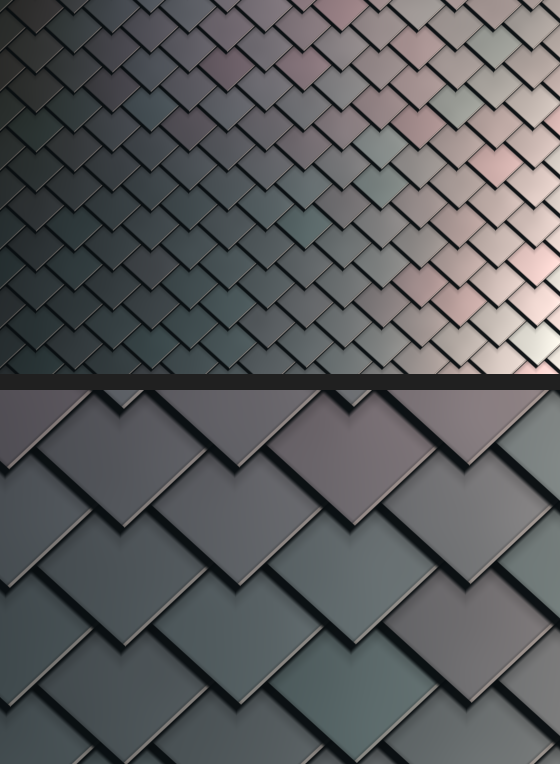
Top, the full canvas; bottom, a detail of the centre.
Give the GLSL for this texture, as a Shadertoy shader.

```glsl
// Overlapping diamond metal shingles, dark on the left and brightly lit on the right.
#define TILE_WIDTH 0.2043
#define ROW_STEP 0.0529
#define EDGE_SLOPE 0.93
#define FIRST_TIP vec2(0.0967, 0.910)
#define SHADOW_DROP 0.0064
#define SHADOW_SOFTNESS 0.0032
#define RIM_WIDTH 0.0028
#define TINT_VARIATION 0.06
#define SHADOW_COLOR vec3(0.03, 0.05, 0.06)
#define RIM_COLOR vec3(0.88, 0.80, 0.75)

float hash(vec2 p) {
    vec3 q = fract(p.xyx * vec3(0.1031, 0.1030, 0.0973));
    q += dot(q, q.yzx + 33.33);
    return fract((q.x + q.y) * q.z);
}

float noise(vec2 p) {
    vec2 i = floor(p), f = fract(p);
    f = f * f * (3.0 - 2.0 * f);
    return mix(mix(hash(i), hash(i + vec2(1, 0)), f.x),
               mix(hash(i + vec2(0, 1)), hash(i + vec2(1, 1)), f.x), f.y);
}

// Column of the tile in this row; odd rows are moved by half a tile
float tileColumn(vec2 p, float row) {
    return floor(p.x / TILE_WIDTH + 0.5 - 0.5 * mod(row, 2.0));
}

// Position relative to the lower tip of the nearest tile in this row
vec2 fromTip(vec2 p, float row) {
    float column = tileColumn(p, row) + 0.5 * mod(row, 2.0);
    return p - vec2(column * TILE_WIDTH, row * ROW_STEP);
}

// Distances inside the left (x) and right (y) lower edges
vec2 edgeDistances(vec2 q) {
    return (q.y + vec2(1, -1) * EDGE_SLOPE * q.x) / length(vec2(1, EDGE_SLOPE));
}

float insideDistance(vec2 p, float row) {
    vec2 e = edgeDistances(fromTip(p, row));
    return min(e.x, e.y);
}

// Broad reflection over the whole wall
vec3 wallLight(vec2 uv) {
    float x = uv.x;
    float light = 0.165 + 0.29 * x + 0.36 * x * x * x;
    light += 0.09 * smoothstep(0.35, 1.0, uv.y) * smoothstep(0.0, 0.4, x) * (1.0 - smoothstep(0.6, 1.0, x));
    light *= mix(1.04, 0.80, smoothstep(0.5, 1.0, uv.y) * smoothstep(0.65, 1.0, x));
    light += 0.10 * (1.0 - smoothstep(0.0, 0.5, length((uv - vec2(1.0, 0.05)) * vec2(1.3, 1.0))));
    vec3 tint = mix(vec3(0.90, 1.01, 1.06), vec3(1.07, 0.985, 0.95), smoothstep(0.2, 0.7, light));
    // Teal low, violet high, olive in the upper left corner
    float cool = 1.0 - smoothstep(0.4, 0.9, x);
    float olive = (1.0 - smoothstep(0.0, 0.25, x)) * smoothstep(0.3, 0.8, uv.y);
    vec3 sheen = mix(vec3(0.98, 1.01, 1.01), vec3(1.06, 0.97, 1.02), smoothstep(0.3, 0.9, uv.y));
    tint *= mix(vec3(1), sheen, cool);
    tint *= mix(vec3(1), vec3(0.96, 1.02, 0.88), olive);
    return light * tint;
}

vec3 tileColor(vec2 p, vec2 uv, float row, float px) {
    vec2 q = fromTip(p, row);
    vec2 id = vec2(tileColumn(p, row), row) + 40.0;
    vec2 e = edgeDistances(q);
    vec3 color = wallLight(uv);

    // Each tile leans a little towards red or green, a few more strongly
    float lean = 2.0 * hash(id) - 1.0;
    lean *= 0.35 + 0.65 * lean * lean;
    color *= 1.0 + TINT_VARIATION * lean * vec3(1.0, -0.6, -0.35);
    color *= 0.97 + 0.06 * hash(id + 17.3);

    // Slight bend of the sheet and soft smudges
    color *= 1.0 + 0.5 * q.x - 0.4 * (q.y - ROW_STEP);
    color *= 0.98 + 0.04 * noise(p * 22.0 + id);

    // Folded rims: bright at the right with a fine groove, faint at the left
    float groove = 1.0 - smoothstep(RIM_WIDTH, RIM_WIDTH * 2.0, e.y);
    color *= 1.0 - 0.18 * groove;
    float rim = 1.0 - smoothstep(RIM_WIDTH - px, RIM_WIDTH + px, e.y);
    color = mix(color, RIM_COLOR, rim * (0.30 + 0.22 * uv.x));
    color *= 0.85 + 0.15 * smoothstep(0.0, 0.004, e.x);
    return color;
}

void mainImage(out vec4 fragColor, in vec2 fragCoord) {
    vec2 uv = fragCoord / iResolution.xy;
    vec2 p = fragCoord / iResolution.y;
    float px = 0.8 / iResolution.y;

    // Lattice with a slight tilt and spread
    vec2 g = p - FIRST_TIP;
    g -= vec2(0.01 * p.x * (1.0 - p.y), 0.0085 * g.x);

    // Light from the right: shadows grow at left edges and thin out at right edges
    vec2 shift = -vec2(mix(0.0026, 0.0060, uv.x), SHADOW_DROP);

    // Lay rows from below to above, each shading those beneath it
    float topRow = floor(g.y / ROW_STEP) + 1.0;
    vec3 color = SHADOW_COLOR;
    for (int k = 3; k >= 0; k--) {
        float row = topRow - float(k);
        float inside = insideDistance(g, row);
        float shade = insideDistance(g - shift, row);
        color *= 1.0 - 0.16 * smoothstep(-0.014, 0.0, shade);
        color = mix(color, SHADOW_COLOR, 0.95 * smoothstep(-SHADOW_SOFTNESS, 0.5 * SHADOW_SOFTNESS, shade));
        color = mix(color, tileColor(g, uv, row, px), smoothstep(-px, px, inside));
    }
    fragColor = vec4(clamp(color, 0.0, 1.0), 1.0);
}
```
